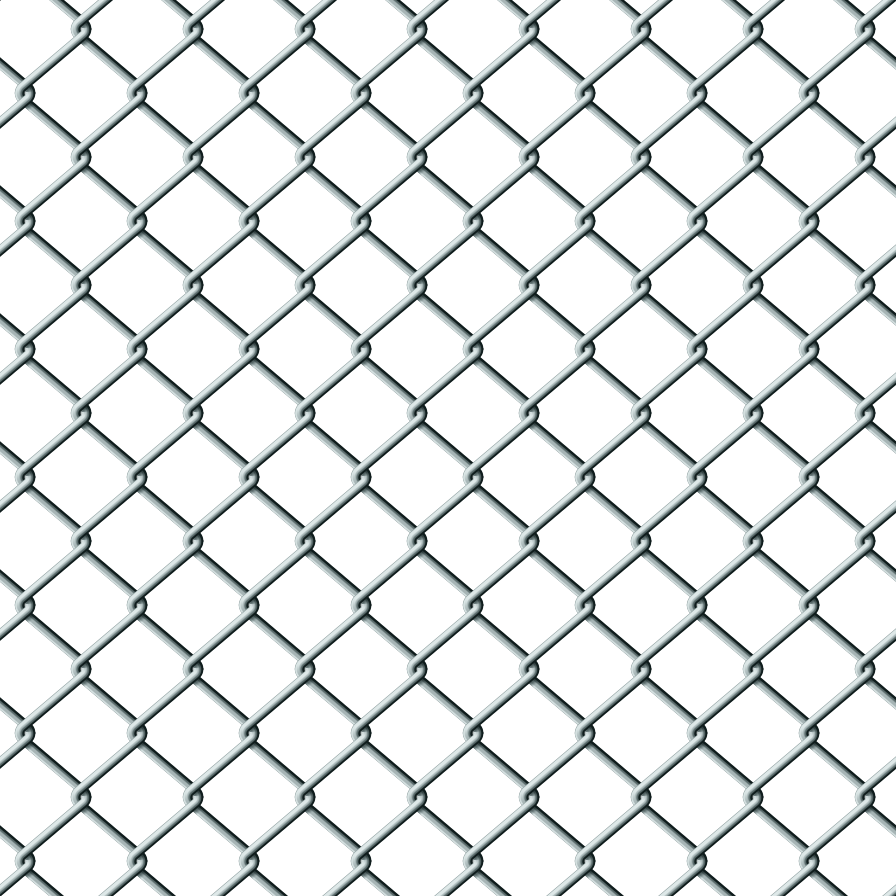
Give the GLSL for this pattern, as a WebGL 1 fragment shader.

```glsl
precision highp float;
// Chain-link fence of galvanised wire on white, 8 by 7 meshes.
// Each zigzag wire is split into rising strands in front and falling strands
// behind; every strand is a straight run ending in two short hook arcs.

uniform vec2 u_resolution;

const vec2 MESHES = vec2(8.0, 7.0);
const vec2 KNOT_ORIGIN = vec2(0.028, 0.039);
const float WIRE_RADIUS = 0.0054;
const float HOOK_RADIUS = 0.0087;
const float HOOK_INSET = 0.0026;

// Offset of p from the nearest strand midpoint of one sublattice.
vec2 repeatAround(vec2 p, vec2 midpoint, vec2 cell) {
  return (fract((p - midpoint) / cell + 0.5) - 0.5) * cell;
}

// Rising strand centred on the origin.
// x: signed offset towards its left side in wire radii, y: tilt of that side.
vec2 strand(vec2 p, vec2 cell) {
  vec2 hook = cell * 0.25 - vec2(HOOK_INSET, 0.0);
  float span = length(hook);
  float angle = atan(hook.y, hook.x) - asin(HOOK_RADIUS / span);
  vec2 along = vec2(cos(angle), sin(angle));
  vec2 across = vec2(along.y, -along.x);
  float straight = sqrt(span * span - HOOK_RADIUS * HOOK_RADIUS);

  // Both halves agree under a half turn.
  float side = dot(p, along) < 0.0 ? -1.0 : 1.0;
  p *= side;
  float offset = dot(p, across);
  if (dot(p, along) > straight) {
    vec2 q = p - hook;
    float reach = max(length(q), 1e-5);
    across = q / reach;
    // A small overlap past the apex hides the join with the other strand.
    offset = q.y < 0.0012 ? reach - HOOK_RADIUS : 1.0;
  }
  return vec2(-side * offset / WIRE_RADIUS, -across.y);
}

float coverage(float offset, float pixel) {
  float edge = (abs(offset) - 1.0) * WIRE_RADIUS;
  return 1.0 - smoothstep(-0.6 * pixel, 0.6 * pixel, edge);
}

// Brightness across the wire: dark on the right, lit on the left.
float wireTone(float u, float tilt) {
  float rising = 0.35 * smoothstep(-0.75, -0.45, u)
               + 0.40 * smoothstep(-0.45, 0.0, u)
               + 0.25 * smoothstep(-0.05, 0.35, u)
               - 0.35 * smoothstep(0.75, 1.0, u);
  float falling = 0.35 * smoothstep(-0.65, -0.35, u)
                + 0.38 * smoothstep(-0.30, 0.10, u)
                + 0.22 * smoothstep(0.45, 0.75, u)
                - 0.30 * smoothstep(0.85, 1.0, u);
  return mix(falling, rising, smoothstep(-0.7, 0.7, tilt));
}

vec3 steel(float tone) {
  vec3 dark = vec3(0.06, 0.11, 0.11);
  vec3 light = vec3(0.87, 0.91, 0.91);
  return mix(dark, light, tone) + tone * (1.0 - tone) * vec3(0.0, 0.07, 0.08);
}

// Shade cast to the lower right of a front strand.
float contactShade(float u) {
  return u < 0.0 ? 1.0 - smoothstep(1.0, 2.2, -u) : 0.0;
}

void main() {
  vec2 uv = gl_FragCoord.xy / u_resolution;
  float pixel = 1.0 / min(u_resolution.x, u_resolution.y);
  vec2 cell = 1.0 / MESHES;
  vec2 quarter = cell * 0.25;
  vec2 mirror = vec2(1.0, -1.0);
  vec2 p = uv - KNOT_ORIGIN;
  vec3 color = vec3(1.0);

  // Shade from the front strands of both sublattices.
  float shade = 0.0;
  for (int i = 0; i < 2; i++) {
    vec2 knot = float(i) * cell * 0.5;
    vec2 s = strand(repeatAround(p, knot + quarter, cell), cell);
    shade = max(shade, contactShade(s.x));
  }

  // Falling strands behind.
  for (int i = 0; i < 2; i++) {
    vec2 knot = float(i) * cell * 0.5;
    vec2 q = repeatAround(p, knot + quarter * mirror, cell);
    vec2 s = strand(q * mirror, cell);
    float tone = wireTone(s.x, -s.y) * (1.0 - 0.6 * shade);
    color = mix(color, steel(tone), coverage(s.x, pixel));
  }

  // Rising strands in front.
  for (int i = 0; i < 2; i++) {
    vec2 knot = float(i) * cell * 0.5;
    vec2 s = strand(repeatAround(p, knot + quarter, cell), cell);
    color = mix(color, steel(wireTone(s.x, s.y)), coverage(s.x, pixel));
  }

  gl_FragColor = vec4(color, 1.0);
}
```
